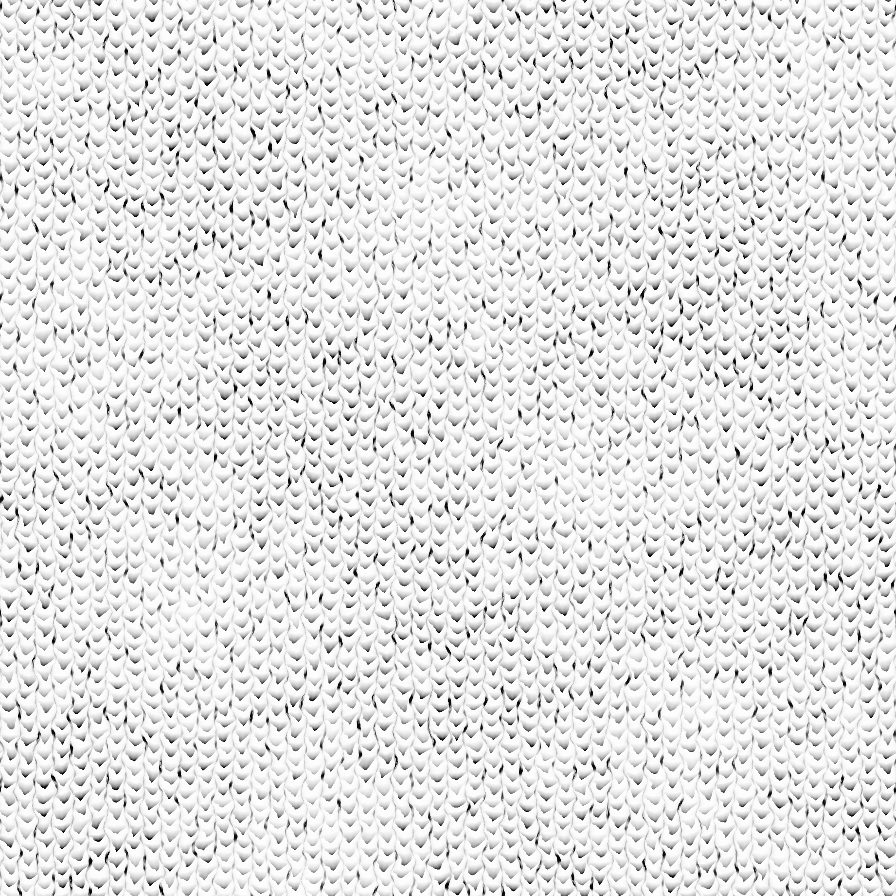
A WebGL 1 fragment shader for this texture:

```glsl
precision highp float;
uniform vec2 u_resolution;

#define COLUMNS 50.0
#define ROWS 63.0
#define RISE 0.72
#define WOBBLE 0.075
#define SEAM_WIDTH 0.055
#define SEAM_INK 0.95
#define TIP_INK 0.72
#define SHADE_INK 0.36
#define FUZZ_CELLS 190.0
#define YARN vec3(0.995)
#define GAP vec3(0.03)

const float TAU = 6.2831853;

float hash(vec2 p) {
  return fract(sin(dot(p, vec2(12.99, 78.23))) * 4375.85);
}

// Layered sines along y, different for each seed, periodic over the canvas
float wave(float seed, float y) {
  float sum = 0.0;
  for (int k = 0; k < 3; k++) {
    float n = float(k);
    float cycles = floor(5.0 + 13.0 * n + 8.0 * hash(vec2(seed, n + 3.0)));
    sum += sin(TAU * (cycles * y + hash(vec2(seed, n + 11.0))));
  }
  return sum;
}

// Distance to the nearest scattered point, for the fibre fuzz
float cellular(vec2 p) {
  vec2 cell = floor(p);
  float nearest = 1.0;
  for (int j = -1; j <= 1; j++) {
    for (int i = -1; i <= 1; i++) {
      vec2 q = cell + vec2(float(i), float(j));
      vec2 id = mod(q, FUZZ_CELLS);
      vec2 point = q + vec2(hash(id), hash(id + 37.0));
      nearest = min(nearest, length(p - point));
    }
  }
  return nearest;
}

// Seam position on the left of a column, in column units
float seamAt(float column, float y) {
  return column + WOBBLE * wave(mod(column, COLUMNS), y);
}

void main() {
  vec2 uv = gl_FragCoord.xy / u_resolution;
  vec2 pixel = vec2(COLUMNS, ROWS) / u_resolution;
  float fuzz = cellular(uv * FUZZ_CELLS) - 0.45;

  // Find the column between two wandering seams
  float x = uv.x * COLUMNS + 0.06 * fuzz;
  float column = floor(x);
  if (x < seamAt(column, uv.y)) column -= 1.0;
  else if (x > seamAt(column + 1.0, uv.y)) column += 1.0;
  float left = seamAt(column, uv.y);
  float right = seamAt(column + 1.0, uv.y);
  float id = mod(column, COLUMNS);

  // Fold the column into V-shaped stitches
  float lean = 0.035 * wave(id + 70.0, uv.y);
  float arm = min(abs((x - left) / (right - left) - 0.5 - lean) * 2.0, 1.0);
  float drift = 0.35 * sin(TAU * (3.0 * uv.x + 2.0 * uv.y))
              + 0.25 * sin(TAU * (7.0 * uv.x - uv.y))
              + 0.45 * hash(vec2(id, 5.0)) + 0.05 * wave(id + 140.0, uv.y);
  float row = uv.y * ROWS + drift - RISE * pow(arm, 1.25) + 0.12 * fuzz;
  float height = fract(row);
  vec2 stitch = vec2(id, mod(floor(row), ROWS));

  // Soft crescent above the lower edge, with a dark notch at its tip
  float edge = smoothstep(0.0, pixel.y * 1.1, height);
  float strength = 0.5 + 0.9 * hash(stitch + 19.0);
  float reach = mix(0.72, 0.22, arm);
  float shade = max(1.0 - height / reach, 0.0) * (1.0 - arm * arm);
  float tip = exp(-7.0 * height) * exp(-9.0 * arm * arm);
  float ink = edge * strength * (SHADE_INK * shade * (1.0 + 0.9 * fuzz)
            + TIP_INK * tip * (0.5 + hash(stitch + 43.0)));

  // Thin broken seams between columns
  for (int k = 0; k < 2; k++) {
    float side = float(k);
    float seamId = mod(column + side, COLUMNS);
    float away = abs(x - mix(left, right, side));
    float streak = smoothstep(0.2, 2.3, wave(seamId + 210.0, uv.y));
    float pulse = 0.6 + 0.4 * sin(TAU * (uv.y * ROWS + drift - 0.6));
    float width = SEAM_WIDTH * (0.7 + 0.8 * streak);
    float line = 1.0 - smoothstep(width - 0.5 * pixel.x, width + 0.6 * pixel.x, away);
    float halo = 0.12 * exp(-9.0 * away) * pulse;
    ink = max(ink, line * SEAM_INK * (0.13 + streak) * pulse + halo);
  }

  // Slow change in contrast over the cloth
  float patchTone = 1.0 + 0.14 * sin(TAU * (2.0 * uv.x + uv.y))
                  + 0.1 * sin(TAU * (3.0 * uv.y - uv.x));
  gl_FragColor = vec4(mix(YARN, GAP, clamp(ink * patchTone, 0.0, 1.0)), 1.0);
}
```
